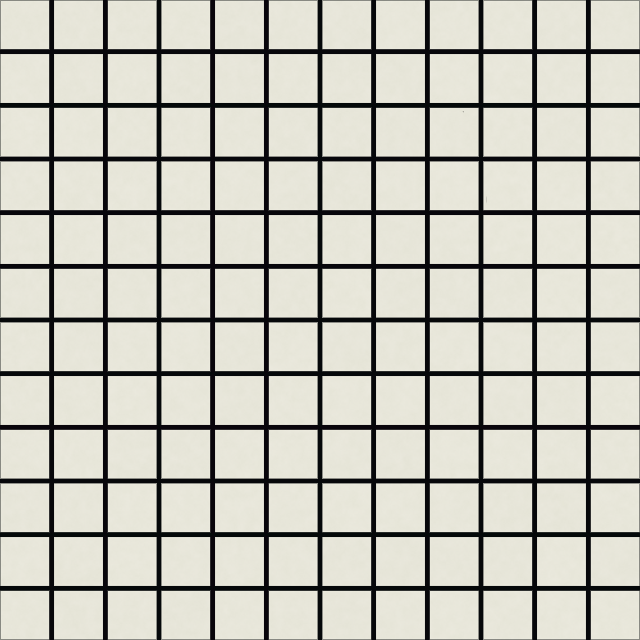
Reproduce this pattern procedurally as a WebGL 2 fragment shader.

```glsl
#version 300 es
precision highp float;
// Square ivory tiles, faintly mottled, divided by an even grid of thin black grout lines.

uniform vec2 u_resolution;
out vec4 fragColor;

float hash(vec2 p) {
    vec3 q = fract(p.xyx * vec3(0.1031, 0.103, 0.0973));
    q += dot(q, q.yzx + 33.33);
    return fract((q.x + q.y) * q.z);
}

float valueNoise(vec2 p) {
    vec2 cell = floor(p);
    vec2 f = fract(p);
    f = f * f * (3.0 - 2.0 * f);
    float low = mix(hash(cell), hash(cell + vec2(1.0, 0.0)), f.x);
    float high = mix(hash(cell + vec2(0.0, 1.0)), hash(cell + vec2(1.0)), f.x);
    return mix(low, high, f.y);
}

// Soft elongated fleck: 1 at its centre, 0 outside its radii
float fleck(vec2 p, vec2 centre, vec2 radii) {
    return 1.0 - smoothstep(0.3, 1.0, length((p - centre) / radii));
}

void main() {
    vec2 uv = gl_FragCoord.xy / u_resolution;
    float pixel = 1.0 / min(u_resolution.x, u_resolution.y);

    // Grid lines fall on whole numbers, counted from the canvas centre
    const float pitch = 0.08385;
    vec2 grid = (uv - 0.5) / pitch;
    vec2 lineIndex = floor(grid + 0.5);
    vec2 tileIndex = floor(grid);
    vec2 lineDistance = abs(grid - lineIndex) * pitch;
    float nearest = min(lineDistance.x, lineDistance.y);

    // Tile glaze: cloudy mottling, fine grain and a slight shift per tile
    float mottle = 0.6 * valueNoise(uv * 85.0) + 0.4 * valueNoise(uv * 190.0 + 17.0) - 0.5;
    float grain = valueNoise(uv * 500.0) - 0.5;
    vec3 tile = vec3(0.907, 0.902, 0.853);
    tile += mottle * vec3(0.017, 0.014, 0.022) + grain * 0.006;
    tile += (hash(tileIndex + 40.0) - 0.5) * 0.005;

    // Pale rim beside the grout
    tile += 0.015 * (1.0 - smoothstep(0.0035, 0.0075, nearest));

    // Two tiny grey flecks of wear
    float wear = 0.45 * fleck(uv, vec2(0.724, 0.8255), vec2(0.0018));
    wear += 0.22 * fleck(uv, vec2(0.760, 0.688), vec2(0.0015, 0.007));
    tile = mix(tile, vec3(0.4, 0.4, 0.38), wear);

    // Near-black grout, tinted a little differently on each line
    bool horizontal = lineDistance.y < lineDistance.x;
    float tint = hash(horizontal ? vec2(lineIndex.y + 30.0, 5.0) : vec2(lineIndex.x + 60.0, 9.0));
    vec3 grout = mix(vec3(0.015, 0.035, 0.035), vec3(0.035, 0.02, 0.045), tint);

    float softness = max(0.55 * pixel, 0.0006);
    float groutMask = 1.0 - smoothstep(-softness, softness, nearest - 0.0038);
    vec3 colour = mix(tile, grout, groutMask);

    // Hairline grey edge along the top and left borders
    float border = min(uv.x, 1.0 - uv.y);
    float hairline = 1.0 - smoothstep(0.0005, 0.0018, border);
    colour = mix(colour, min(colour, vec3(0.63, 0.63, 0.61)), hairline * 0.8);

    fragColor = vec4(colour, 1.0);
}
```
